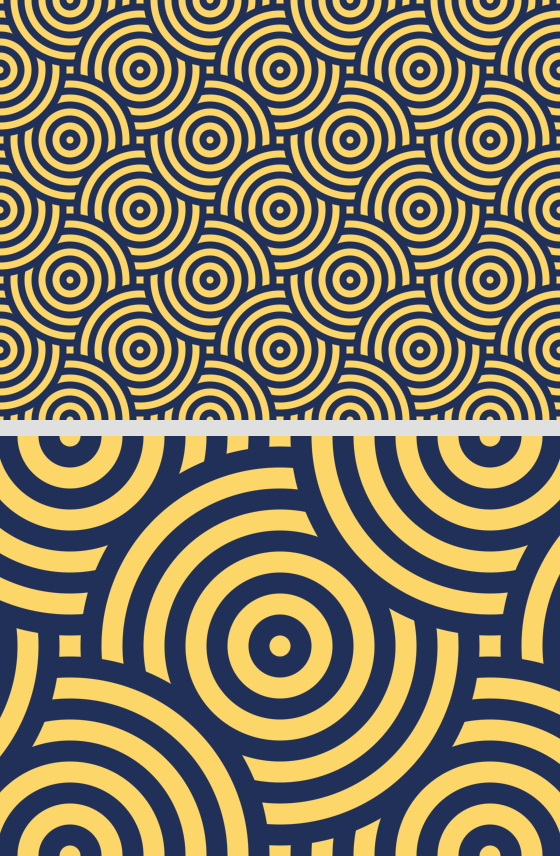
Top: the whole. Bottom: its middle third, enlarged.
Write a Shadertoy shader that draws this pattern.

```glsl
// Interlaced discs of concentric rings, four repeats across and three down.
// Two offset square grids of discs overlap; the quadrant around a disc
// centre decides which of the two lies on top, so they weave.

// 1 on the light rings, 0 on the dark ones; ten rings per cell width.
float lightRings(float radius, float pixel) {
    float fromRing = abs(fract(radius * 10.0 + 0.5) - 0.5) / 10.0;
    return 1.0 - smoothstep(-0.75 * pixel, 0.75 * pixel, fromRing - 0.025);
}

// Vector from the nearest centre of a unit grid shifted by offset.
vec2 fromCentre(vec2 p, vec2 offset) {
    return fract(p - offset + 0.5) - 0.5;
}

void mainImage(out vec4 fragColor, in vec2 fragCoord) {
    vec2 p = fragCoord / iResolution.xy * vec2(4.0, 3.0);
    float pixel = 4.0 / iResolution.x;

    // Nearest disc of each grid
    vec2 a = fromCentre(p, vec2(0.0, 0.5));
    vec2 b = fromCentre(p, vec2(0.5, 0.0));

    // Weave: grid a is on top along the falling diagonal, b along the rising one
    bool aOnTop = a.x * a.y < 0.0;
    float upper = length(aOnTop ? a : b);
    float lower = length(aOnTop ? b : a);

    // The upper disc keeps a dark rim; the gaps beyond both discs stay light
    float upperDisc = 1.0 - smoothstep(-0.75 * pixel, 0.75 * pixel, upper - 0.475);
    float light = mix(lightRings(min(lower, 0.5), pixel),
                      lightRings(min(upper, 0.45), pixel), upperDisc);

    vec3 navy = vec3(0.128, 0.19, 0.345);
    vec3 yellow = vec3(0.99, 0.84, 0.41);
    fragColor = vec4(mix(navy, yellow, light), 1.0);
}
```
